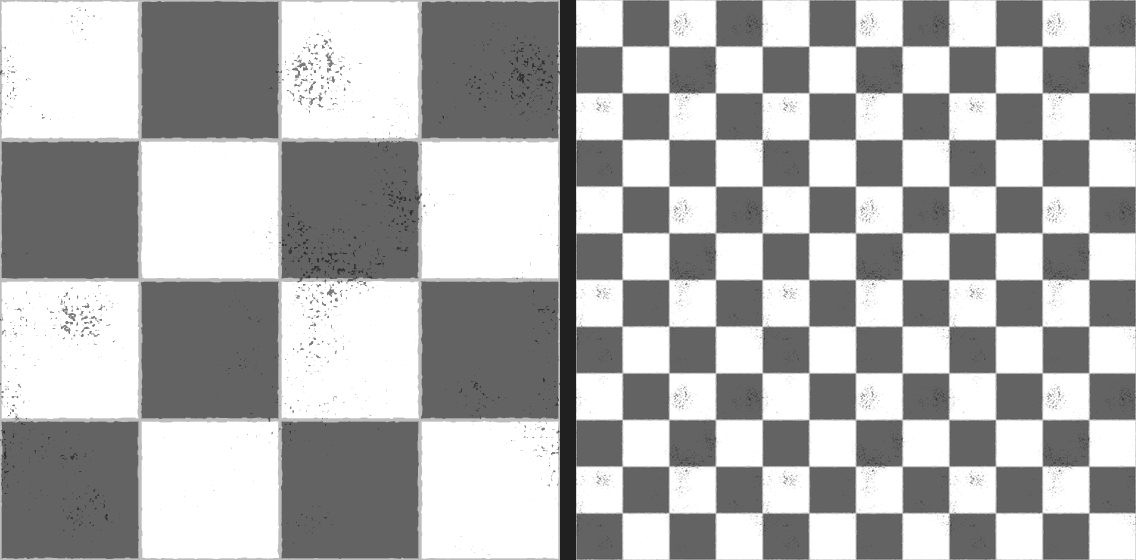
Left, the tile; right, the same tile 3 across and 3 down.
Give the GLSL for this pattern, as a WebGL 2 fragment shader.

```glsl
#version 300 es
precision highp float;
// Worn checkerboard of 4 by 4 square tiles, white and grey, split by thin grout.
// Tile edges are chipped by wrapping value noise; dark specks gather where a
// broad cloud noise lowers the threshold of a fine grain noise.

uniform vec2 u_resolution;
out vec4 fragColor;

const float TILES = 4.0;
const float GROUT_HALF_WIDTH = 0.0115; // in tile units
const float CHIP_DEPTH = 0.006;
const float DIRT_STRENGTH = 0.52;
const float TAU = 6.2831853;

const vec3 WHITE_TILE = vec3(1.0);
const vec3 GREY_TILE = vec3(0.39);
const vec3 GROUT = vec3(0.74);

// Integer hash of a lattice point, from 0 to 1
float hash(vec2 cell, float seed) {
    uvec3 q = uvec3(cell, seed) * uvec3(1597u, 3812u, 7919u);
    uint n = q.x ^ (q.y + 7331u) ^ (q.z * 31u);
    n = (n ^ (n >> 15)) * 73244475u;
    n = (n ^ (n >> 13)) * 73244475u;
    n ^= n >> 16;
    return float(n & 65535u) / 65535.0;
}

// Value noise that wraps after a whole number of lattice cells
float wrapNoise(vec2 uv, float period, float seed) {
    vec2 p = uv * period;
    vec2 cell = floor(p);
    vec2 f = p - cell;
    vec2 a = mod(cell, period);
    vec2 b = mod(cell + 1.0, period);
    f = f * f * (3.0 - 2.0 * f);
    float low = mix(hash(a, seed), hash(vec2(b.x, a.y), seed), f.x);
    float high = mix(hash(vec2(a.x, b.y), seed), hash(b, seed), f.x);
    return mix(low, high, f.y);
}

// Sum of octaves, normalised to 0..1
float wrapFbm(vec2 uv, float period, float seed) {
    float sum = 0.0;
    float total = 0.0;
    float weight = 0.5;
    for (int i = 0; i < 4; i++) {
        sum += weight * wrapNoise(uv, period, seed + float(i));
        total += weight;
        weight *= 0.5;
        period *= 2.0;
    }
    return sum / total;
}

// Coverage of the grout lines, with chips bitten out of the tiles
float groutMask(vec2 uv, float pixel) {
    vec2 toLine = 0.5 - abs(fract(uv * TILES) - 0.5);
    float chip = smoothstep(0.6, 0.8, wrapNoise(uv, 110.0, 20.0));
    float bump = smoothstep(0.7, 0.85, wrapNoise(uv, 140.0, 21.0));
    float halfWidth = GROUT_HALF_WIDTH + CHIP_DEPTH * (chip - 0.5 * bump);
    float d = min(toLine.x, toLine.y) - halfWidth;
    return 1.0 - smoothstep(-0.5 * pixel, 0.5 * pixel, d);
}

// Clustered specks; wear is heavier towards the upper rows
float dirtMask(vec2 uv) {
    float bias = 0.045 * cos(TAU * (uv.y - 0.82));
    float cloud = smoothstep(0.42, 0.8, wrapFbm(uv, 7.0, 3.0) + bias);
    float grain = mix(wrapNoise(uv, 210.0, 11.0), wrapNoise(uv, 380.0, 12.0), 0.37);
    float threshold = mix(0.9, 0.55, cloud);
    return smoothstep(threshold, threshold + 0.22, grain);
}

void main() {
    vec2 uv = gl_FragCoord.xy / u_resolution;
    float pixel = TILES / min(u_resolution.x, u_resolution.y);

    // Alternate tiles
    vec2 tile = floor(uv * TILES);
    float odd = mod(tile.x + tile.y, 2.0);
    vec3 color = mix(GREY_TILE, WHITE_TILE, odd);

    // Grout, then dirt over everything
    color = mix(color, GROUT, groutMask(uv, pixel));
    color *= 1.0 - DIRT_STRENGTH * dirtMask(uv);
    fragColor = vec4(color, 1.0);
}
```
